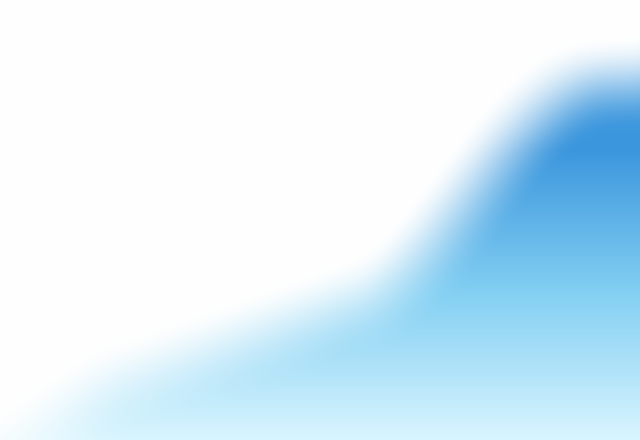
Write a Shadertoy shader that draws this background.

```glsl
// Height of the wave crest across the canvas, x in 0..1
float crest(float x) {
    float ramp = 0.02 + 0.51 * x;
    float leftDip = 0.07 * (1.0 - smoothstep(-0.02, 0.2, x));
    float hill = 0.31 * smoothstep(0.56, 0.915, x);
    float shoulder = 0.03 * smoothstep(0.92, 1.02, x);
    return ramp - leftDip + hill - shoulder;
}

// Vertical tint of the water, pale at the foot and deep at the top
vec3 waterColor(float y) {
    vec3 pale = vec3(0.85, 0.96, 0.995);
    vec3 sky = vec3(0.51, 0.81, 0.95);
    vec3 deep = vec3(0.235, 0.59, 0.865);
    vec3 lower = mix(pale, sky, clamp(y / 0.337, 0.0, 1.0));
    return mix(lower, deep, clamp((y - 0.337) / 0.32, 0.0, 1.0));
}

void mainImage(out vec4 fragColor, in vec2 fragCoord) {
    vec2 uv = fragCoord / iResolution.xy;
    float aspect = iResolution.x / iResolution.y;

    // Distance to the crest, corrected for its slope
    float e = 0.02;
    float slope = (crest(uv.x + e) - crest(uv.x - e)) / (2.0 * e * aspect);
    float dist = (uv.y - crest(uv.x)) / sqrt(1.0 + slope * slope);

    // Soft blurred edge over a white ground
    float body = 1.0 - smoothstep(-0.112, 0.112, dist);
    vec3 white = vec3(0.996, 0.998, 0.998);
    fragColor = vec4(mix(white, waterColor(uv.y), body), 1.0);
}
```
